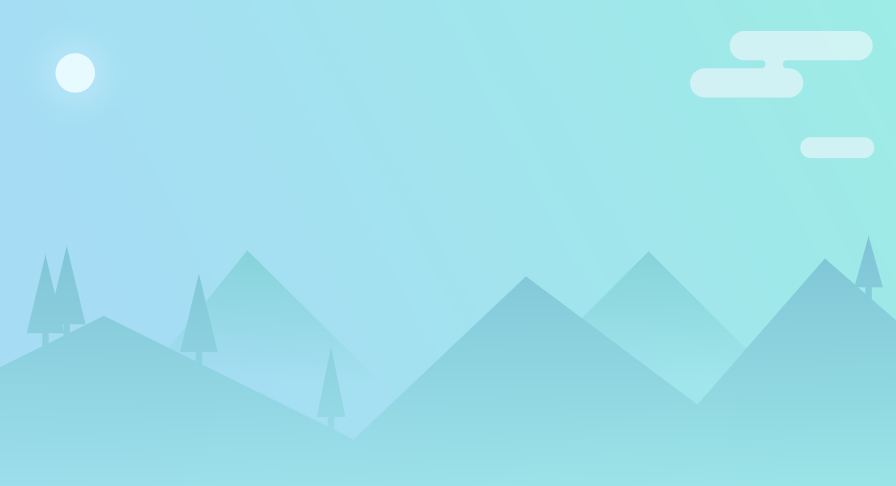
This background is drawn by a WebGL 1 fragment shader. Its source:

```glsl
precision highp float;

uniform vec2 u_resolution;

// Lengths are fractions of the canvas width
const vec3 SKY_BLUE = vec3(0.650, 0.865, 0.960);
const vec3 SKY_MINT = vec3(0.615, 0.925, 0.900);
const vec2 SKY_DIRECTION = vec2(0.88, 0.47);
const vec2 SKY_RANGE = vec2(0.20, 1.13);

const vec3 SUN_COLOR = vec3(0.90, 0.98, 1.0);
const vec2 SUN_CENTER = vec2(0.084, 0.461);
const float SUN_RADIUS = 0.022;
const float GLOW_RADIUS = 0.062;
const float GLOW_STRENGTH = 0.22;

const vec3 CLOUD_COLOR = vec3(1.0, 0.98, 1.0);
const float CLOUD_OPACITY = 0.52;

const vec3 FAR_COLOR = vec3(0.53, 0.825, 0.855);
const float FAR_FADE_BASE = 0.113;

const vec3 NEAR_TOP = vec3(0.50, 0.77, 0.84);
const vec3 NEAR_BASE_LEFT = vec3(0.615, 0.873, 0.922);
const vec3 NEAR_BASE_RIGHT = vec3(0.605, 0.895, 0.905);
const float NEAR_HEIGHT = 0.275;

const float TRUNK_HALF_WIDTH = 0.0036;
const float TRUNK_LENGTH = 0.019;

// Antialiased coverage of a signed distance
float cover(float d) {
  return clamp(0.5 - d * u_resolution.x, 0.0, 1.0);
}

// Horizontal bar with round ends
float capsule(vec2 p, float left, float right, float y, float radius) {
  return length(p - vec2(clamp(p.x, left, right), y)) - radius;
}

float box(vec2 p, vec2 center, vec2 halfSize) {
  vec2 d = abs(p - center) - halfSize;
  return max(d.x, d.y);
}

// Mountain with its own slope on each side of the apex
float peak(vec2 p, vec2 apex, float leftSlope, float rightSlope) {
  float slope = p.x < apex.x ? leftSlope : rightSlope;
  float d = p.y - apex.y + slope * abs(p.x - apex.x);
  return d / sqrt(1.0 + slope * slope);
}

// Triangular crown on a short trunk
float tree(vec2 p, vec2 tip, float height, float halfWidth) {
  vec2 q = vec2(abs(p.x - tip.x), tip.y - p.y);
  float side = (q.x * height - q.y * halfWidth) / length(vec2(height, halfWidth));
  float crown = max(side, q.y - height);
  vec2 trunkCenter = vec2(0.0, height + 0.5 * TRUNK_LENGTH);
  float trunk = box(q, trunkCenter, vec2(TRUNK_HALF_WIDTH, 0.5 * TRUNK_LENGTH + 0.001));
  return min(crown, trunk);
}

float cloudShape(vec2 p) {
  // Neck joining the two large bars, with round notches at its sides
  vec2 neckCenter = vec2(0.8640, 0.4707);
  float neck = box(p, neckCenter, vec2(0.0143, 0.0062));
  vec2 notch = vec2(abs(p.x - neckCenter.x) - 0.0143, p.y - neckCenter.y);
  neck = max(neck, 0.0046 - length(notch));

  float d = min(neck, capsule(p, 0.8307, 0.9577, 0.4915, 0.0163));
  d = min(d, capsule(p, 0.7865, 0.8802, 0.4499, 0.0163));
  return min(d, capsule(p, 0.9049, 0.9640, 0.3776, 0.0117));
}

float nearShape(vec2 p) {
  float d = peak(p, vec2(0.116, 0.190), 0.494, 0.495);
  d = min(d, peak(p, vec2(0.587, 0.234), 0.946, 0.748));
  d = min(d, peak(p, vec2(0.9206, 0.254), 1.147, 0.870));

  d = min(d, tree(p, vec2(0.0508, 0.258), 0.0875, 0.0210));
  d = min(d, tree(p, vec2(0.0745, 0.268), 0.0875, 0.0210));
  d = min(d, tree(p, vec2(0.2220, 0.237), 0.0875, 0.0210));
  d = min(d, tree(p, vec2(0.3695, 0.155), 0.0780, 0.0160));
  return min(d, tree(p, vec2(0.9694, 0.279), 0.0573, 0.0160));
}

void main() {
  vec2 p = gl_FragCoord.xy / u_resolution.x;

  // Sky
  float skyBlend = (dot(p, SKY_DIRECTION) - SKY_RANGE.x) / (SKY_RANGE.y - SKY_RANGE.x);
  vec3 color = mix(SKY_BLUE, SKY_MINT, clamp(skyBlend, 0.0, 1.0));

  // Sun and glow
  float sunDistance = length(p - SUN_CENTER);
  float glow = 1.0 - smoothstep(SUN_RADIUS * 0.5, GLOW_RADIUS, sunDistance);
  color = mix(color, SUN_COLOR, glow * GLOW_STRENGTH);
  color = mix(color, SUN_COLOR, cover(sunDistance - SUN_RADIUS));

  // Clouds
  color = mix(color, CLOUD_COLOR, cover(cloudShape(p)) * CLOUD_OPACITY);

  // Far mountains, fading out toward the valley
  float far = min(peak(p, vec2(0.276, 0.263), 1.24, 0.99),
                  peak(p, vec2(0.724, 0.262), 1.0, 1.0));
  float fade = clamp((p.y - FAR_FADE_BASE) / (0.263 - FAR_FADE_BASE), 0.0, 1.0);
  color = mix(color, FAR_COLOR, cover(far) * fade);

  // Near mountains and trees share one vertical gradient
  vec3 nearBase = mix(NEAR_BASE_LEFT, NEAR_BASE_RIGHT, p.x);
  vec3 nearColor = mix(nearBase, NEAR_TOP, clamp(p.y / NEAR_HEIGHT, 0.0, 1.0));
  color = mix(color, nearColor, cover(nearShape(p)));

  gl_FragColor = vec4(color, 1.0);
}
```
